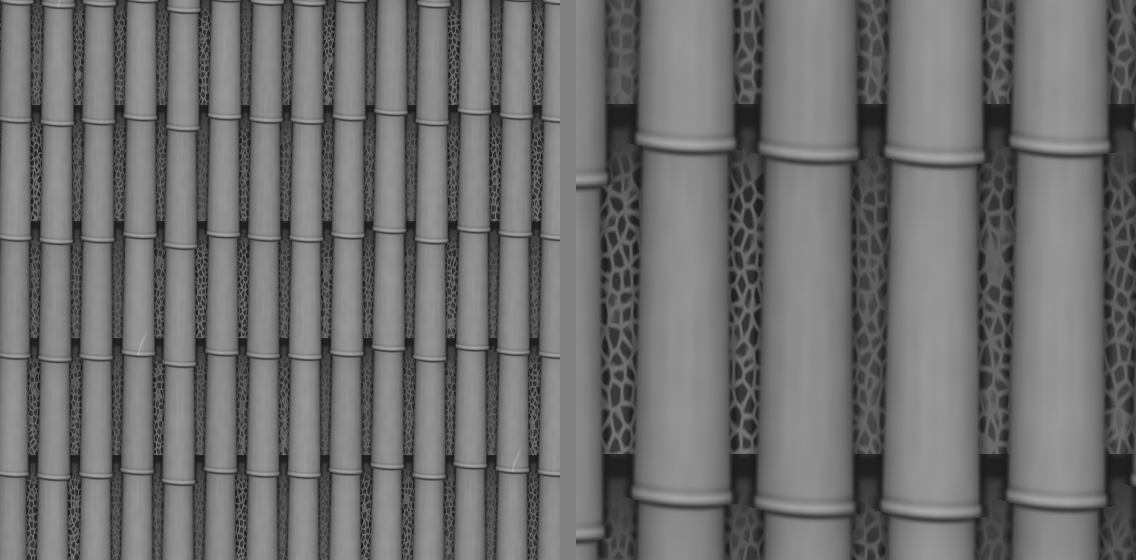
Left, the full canvas; right, a detail of the centre.
Write a three.js fragment shader that draws this texture.

```glsl
#define COLUMNS 13.43
#define ROWS 4.746
#define PAN_ROWS 4.8
#define SLANT 0.01
#define TOP_HALF_WIDTH 0.345
#define LIP_HALF_WIDTH 0.392
#define EDGE_SOFTNESS 0.025
#define TILE_LIGHT 0.572
#define GAP_LIGHT 0.31
#define DEBRIS 0.24
#define TILE_VARIATION 0.03

varying vec2 vUv;

float hash(vec2 p) {
  p = fract(p * vec2(0.1031, 0.1137) + 0.37);
  p += dot(p, p.yx + 33.33);
  return fract((p.x + p.y) * p.x * 7.31);
}

// Distances to the nearest and second nearest cell points
vec2 cellular(vec2 p) {
  vec2 cell = floor(p);
  vec2 nearest = vec2(8.0);
  for (int y = -1; y <= 1; y++) {
    for (int x = -1; x <= 1; x++) {
      vec2 id = cell + vec2(float(x), float(y));
      vec2 point = id + vec2(hash(id), hash(id + 57.0));
      float d = distance(p, point);
      nearest.y = min(nearest.y, max(nearest.x, d));
      nearest.x = min(nearest.x, d);
    }
  }
  return nearest;
}

float band(float x, float center, float width) {
  float d = (x - center) / width;
  return exp(-d * d);
}

// Uneven vertical offset of each column, in tile lengths
float columnOffset(float column) {
  return 0.018 * cos(3.14159 * column)
       + 0.037 * cos(2.0944 * (column - 1.0))
       + 0.025 * cos(0.4 * (column - 3.0));
}

// Recessed pans between the columns, with shadow and debris
float gapShade(vec2 p, float gapId, float edgeDistance) {
  float panY = (p.y - 0.187) * PAN_ROWS;
  float w = fract(panY);
  float amount = 0.3 + 0.7 * hash(vec2(gapId, floor(panY) + 20.0));
  vec2 cells = cellular(p * vec2(150.0, 85.0));
  float flecks = smoothstep(0.05, 0.5, cells.y - cells.x) - 0.5;
  float shade = GAP_LIGHT + 0.06 * (w - 0.5);
  shade *= mix(0.58, 1.0, smoothstep(0.0, 0.09, edgeDistance));
  shade -= DEBRIS * amount * flecks * smoothstep(0.08, 0.3, w);
  shade -= 0.10 * exp(-w * 7.0);
  float hole = smoothstep(0.0, 0.015, w) * (1.0 - smoothstep(0.055, 0.085, w));
  return mix(max(shade, 0.12), 0.11, 0.85 * hole);
}

// Rounded tile: q runs across, t runs down, joint is distance from the lip
float tileShade(vec2 p, vec2 id, float q, float t, float joint) {
  float q2 = q * q;
  float shade = TILE_LIGHT - 0.17 * q2 - 0.10 * q2 * q2 * q2 * q2;
  shade += TILE_VARIATION * (hash(id + 11.0) - 0.5);
  shade -= 0.035 * exp(-t * 9.0);

  // Faint mottling and lengthwise streaks
  shade += 0.025 * (cellular(p * vec2(70.0, 36.0)).x - 0.45);
  shade += 0.006 * sin(q * 17.0 + id.x * 2.3) * sin(t * 5.0 + id.y);

  // Rare pale scratch
  float scratch = band(q, 0.3 + 0.3 * sin(t * 11.0), 0.06);
  scratch *= smoothstep(0.78, 0.84, t) * step(0.96, hash(id + 5.0));
  shade += 0.09 * scratch;

  // Raised lip and the dark joint under it
  shade -= 0.05 * band(joint, -0.043, 0.010);
  shade += 0.07 * band(joint, -0.022, 0.009);
  return mix(shade, 0.20, 0.85 * band(joint, 0.002, 0.0095));
}

void main() {
  vec2 p = vec2(vUv.x, 1.0 - vUv.y);

  // Column coordinates
  float u = (p.x + SLANT * (p.y - 0.5) - 0.025) * COLUMNS + 0.5;
  float column = floor(u);
  float across = u - column - 0.5;

  // Row coordinates along a slightly bowed joint
  float v = (p.y - 0.0065) * ROWS - columnOffset(column);
  v -= 0.02 * across - 0.08 * across * across;
  float row = floor(v);
  float t = v - row;
  float joint = t - step(0.5, t);
  vec2 id = vec2(column + 3.0, row + 3.0);

  // Tapered outline, widest at the lip
  across -= 0.03 * (hash(id) - 0.5);
  float halfWidth = mix(TOP_HALF_WIDTH, LIP_HALF_WIDTH, t);
  halfWidth += 0.012 * smoothstep(0.955, 0.97, t);
  float edge = abs(across) - halfWidth;
  float q = clamp(across / halfWidth, -1.0, 1.0);

  float tile = tileShade(p, id, q, t, joint);
  float gap = gapShade(p, floor(u + 0.5) + 9.0, max(edge, 0.0));
  float cover = 1.0 - smoothstep(-EDGE_SOFTNESS, EDGE_SOFTNESS, edge);
  gl_FragColor = vec4(vec3(mix(gap, tile, cover)), 1.0);
}
```
